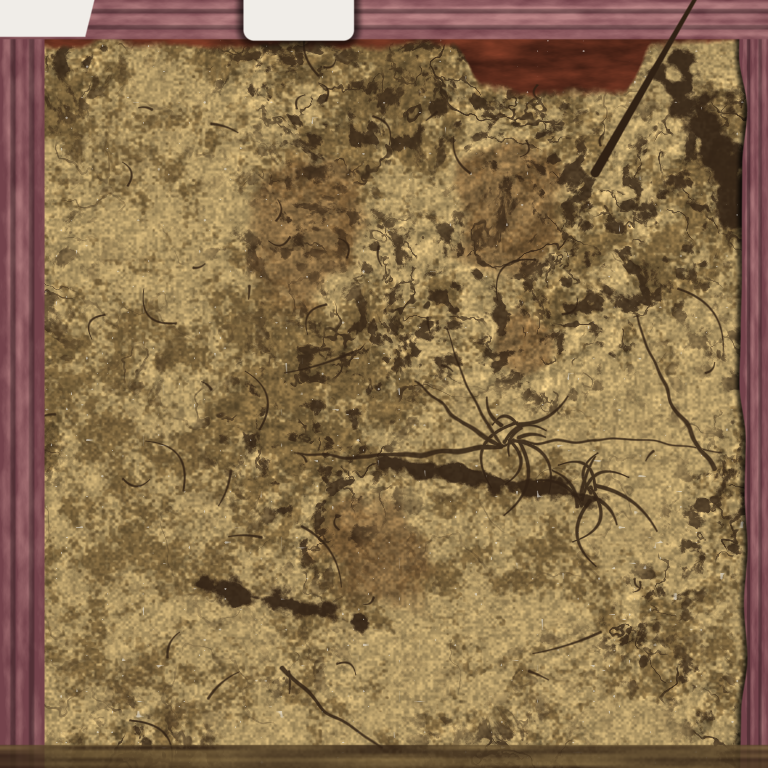
Give the GLSL for this texture, as a Shadertoy shader.

```glsl
// Sandy soil profile inside a pink plastic frame with two blank labels.
// Warped noise makes crumbs, stains and cracks; bent strokes make roots.

const vec3 SAND = vec3(0.70, 0.60, 0.40);
const vec3 EARTH = vec3(0.47, 0.38, 0.23);
const vec3 HUMUS = vec3(0.19, 0.13, 0.08);
const vec3 STAIN = vec3(0.43, 0.31, 0.18);
const vec3 RUST = vec3(0.36, 0.17, 0.11);
const vec3 PLUM = vec3(0.45, 0.26, 0.29);
const vec3 PINK = vec3(0.72, 0.51, 0.51);
const vec3 PAPER = vec3(0.94, 0.93, 0.91);

float hash(vec2 p) {
  return fract(sin(dot(p, vec2(127.1, 311.7))) * 43758.5453);
}

float noise(vec2 p) {
  vec2 i = floor(p), f = fract(p);
  f = f * f * (3.0 - 2.0 * f);
  return mix(mix(hash(i), hash(i + vec2(1, 0)), f.x),
             mix(hash(i + vec2(0, 1)), hash(i + 1.0), f.x), f.y);
}

float fbm(vec2 p) {
  float sum = 0.0, amp = 0.52;
  for (int i = 0; i < 5; i++) {
    sum += amp * noise(p);
    p = mat2(1.6, 1.2, -1.2, 1.6) * p + 17.3;
    amp *= 0.5;
  }
  return sum;
}

// Smooth coverage of a signed distance
float fill(float d) {
  float aa = 1.0 / iResolution.y;
  return smoothstep(aa, -aa, d);
}

// Distance to a bowed segment, thinner toward b
float bowed(vec2 p, vec2 a, vec2 b, float bend, float width) {
  vec2 ab = b - a;
  float h = clamp(dot(p - a, ab) / dot(ab, ab), 0.0, 1.0);
  vec2 bow = vec2(-ab.y, ab.x) * bend * 4.0 * h * (1.0 - h);
  return length(p - a - ab * h - bow) - width * (1.0 - 0.6 * h);
}

// Ragged band of dark crumbs
float crumbs(vec2 p, vec2 a, vec2 b, float width) {
  float d = bowed(p, a, b, 0.0, 0.0) / width;
  return smoothstep(0.42, 0.62, fbm(p * 42.0) + 0.28 - 0.36 * d);
}

float roundBox(vec2 p, vec2 center, vec2 size, float radius) {
  vec2 q = abs(p - center) - size + radius;
  return length(max(q, 0.0)) + min(max(q.x, q.y), 0.0) - radius;
}

float blob(vec2 p, vec2 center, vec2 size) {
  float d = length((p - center) / size) + 1.1 * fbm(p * 18.0);
  return smoothstep(1.65, 1.25, d);
}

// Thin seams where the noise crosses its middle value
float cracks(vec2 p, float scale, float width) {
  float seam = abs(fbm(p * scale) - 0.5);
  return smoothstep(width, width * 0.3, seam)
       * smoothstep(0.47, 0.62, noise(p * scale * 1.7 + 5.0));
}

vec3 soil(vec2 p) {
  vec2 w = p + 0.04 * (vec2(fbm(p * 9.0), fbm(p * 9.0 + 31.0)) - 0.5);
  float rough = smoothstep(0.29, 0.55, fbm(w * 5.0 + 3.0) - 0.12 * p.x);
  float tone = 1.3 * fbm(w * 6.0 + 11.0) + 1.4 * fbm(w * 32.0) - 1.06
    + 0.6 * noise(p * 230.0) - 0.22 * rough + 0.12 * smoothstep(0.65, 0.9, p.x);
  vec3 color = mix(EARTH, SAND, smoothstep(0.2, 0.68, tone));

  // Smooth brown stains
  float stain = blob(p, vec2(0.39, 0.70), vec2(0.08, 0.12));
  stain = max(stain, blob(p, vec2(0.66, 0.73), vec2(0.07, 0.10)));
  stain = max(stain, blob(p, vec2(0.49, 0.29), vec2(0.08)));
  stain = max(stain, blob(p, vec2(0.69, 0.55), vec2(0.045)));
  color = mix(color, STAIN, 0.62 * stain);

  // Crumb relief and fine grain
  float relief = fbm(w * 45.0) - fbm(w * 45.0 + vec2(-0.22, 0.27));
  color *= 1.0 + (0.35 + 0.65 * rough) * relief;
  color *= 0.82 + 0.36 * noise(p * 290.0 + 9.0);

  // Pits, seams and humus
  float dark = smoothstep(0.55, 0.69, fbm(w * 62.0)) * (0.12 + 0.75 * rough);
  dark = max(dark, cracks(w, 11.0, 0.016) * (0.25 + 0.6 * rough));
  dark = max(dark, 0.7 * cracks(w + 3.0, 23.0, 0.025) * rough);
  dark = max(dark, crumbs(p, vec2(0.89, 0.91), vec2(0.96, 0.72), 0.03));
  dark = max(dark, crumbs(p, vec2(0.26, 0.24), vec2(0.46, 0.19), 0.015));
  dark = max(dark, crumbs(p, vec2(0.50, 0.40), vec2(0.78, 0.35), 0.012));
  color = mix(color, HUMUS, 0.9 * dark);

  // Rusty lip under the top rail, and pale grit
  float lip = 0.925 + 0.03 * fbm(p * 22.0)
    - 0.06 * smoothstep(0.13, 0.09, abs(p.x - 0.72));
  vec3 rust = RUST * (0.4 + 1.2 * fbm(p * vec2(20, 60)));
  color = mix(color, rust, smoothstep(-0.004, 0.008, p.y - lip));
  float grit = smoothstep(0.93, 0.99, noise(p * 150.0 + 40.0));
  return mix(color, PAPER, 0.55 * grit);
}

// Distance to the nearest root: first a tuft, then stray fibres
float roots(vec2 p) {
  float d = 1.0;
  vec2 knot = vec2(0.65, 0.42);
  for (int i = 0; i < 70; i++) {
    float k = float(i), angle = 6.283 * hash(vec2(k, 3)), r = hash(vec2(k, 4));
    vec2 a = vec2(hash(vec2(k, 1)), hash(vec2(k, 2)));
    bool tuft = i < 20;
    a = tuft ? knot + vec2(0.1, -0.08) * mod(k, 2.0) + 0.03 * a : 0.06 + 0.88 * a;
    float len = tuft ? 0.03 + 0.07 * r : 0.015 + 0.09 * r * r * r;
    vec2 b = a + len * vec2(cos(angle), sin(angle));
    float bend = 0.7 * (hash(vec2(k, 5)) - 0.5);
    d = min(d, bowed(p, a, b, bend, tuft ? 0.003 : 0.0018));
  }
  // Long roots
  p += 0.008 * (vec2(noise(p * 40.0), noise(p * 40.0 + 8.0)) - 0.5);
  d = min(d, bowed(p, knot, vec2(0.39, 0.41), 0.03, 0.0035));
  d = min(d, bowed(p, knot, vec2(0.94, 0.41), 0.04, 0.002));
  d = min(d, bowed(p, knot, vec2(0.54, 0.50), 0.03, 0.003));
  d = min(d, bowed(p, knot, vec2(0.58, 0.57), 0.03, 0.002));
  d = min(d, bowed(p, vec2(0.93, 0.39), vec2(0.83, 0.59), 0.04, 0.003));
  return min(d, bowed(p, vec2(0.37, 0.13), vec2(0.5, 0.03), -0.05, 0.003));
}

// Plastic rail: across runs 0 to 1 over its width
vec3 rail(float across, float along, float paleness) {
  float streak = noise(vec2(across * 9.0, along * 3.0)) - 0.5;
  float scuff = fbm(vec2(across * 5.0, along * 35.0)) - 0.5;
  float pale = clamp(paleness + 0.9 * streak + 0.8 * scuff, 0.0, 1.0);
  float groove = smoothstep(0.09, 0.03, abs(abs(across - 0.5) - 0.21));
  return mix(PLUM, PINK, pale) * (1.0 - 0.28 * groove);
}

void mainImage(out vec4 fragColor, in vec2 fragCoord) {
  vec2 p = fragCoord / iResolution.xy;
  vec3 color = mix(soil(p), HUMUS, 0.85 * fill(roots(p)));

  // Rails: ragged right, left, ruled bottom, top
  float edge = 0.962 + 0.012 * noise(vec2(p.y * 14.0, 2.0));
  color *= 1.0 - 0.7 * smoothstep(edge - 0.01, edge, p.x);
  vec3 side = rail(p.x * 28.0 - 27.0, p.y, 12.0 * (p.x - 0.967));
  color = mix(color, side, fill(edge - p.x));
  color = mix(color, rail(p.x / 0.058, p.y, 0.22), fill(p.x - 0.058));
  vec3 ruled = mix(HUMUS, EARTH, noise(p * vec2(8, 190)));
  color = mix(color, ruled, 0.85 * fill(p.y - 0.03));
  color = mix(color, rail(20.0 - 20.0 * p.y, p.x, 0.55), fill(0.949 - p.y));

  // Stick, then blank labels with a soft shadow
  float stick = bowed(p, vec2(0.775, 0.775), vec2(0.91, 1.01), 0.0, 0.006);
  color = mix(color, HUMUS, fill(stick));
  float tab = roundBox(p, vec2(0.389, 0.99), vec2(0.072, 0.043), 0.014);
  float card = roundBox(p, vec2(0.25 * p.y - 0.21, 0.99), vec2(0.083, 0.038), 0.0);
  color *= 1.0 - 0.6 * smoothstep(0.014, 0.0, tab);
  color = mix(color, PAPER, fill(min(tab, card)));
  fragColor = vec4(color, 1.0);
}
```
